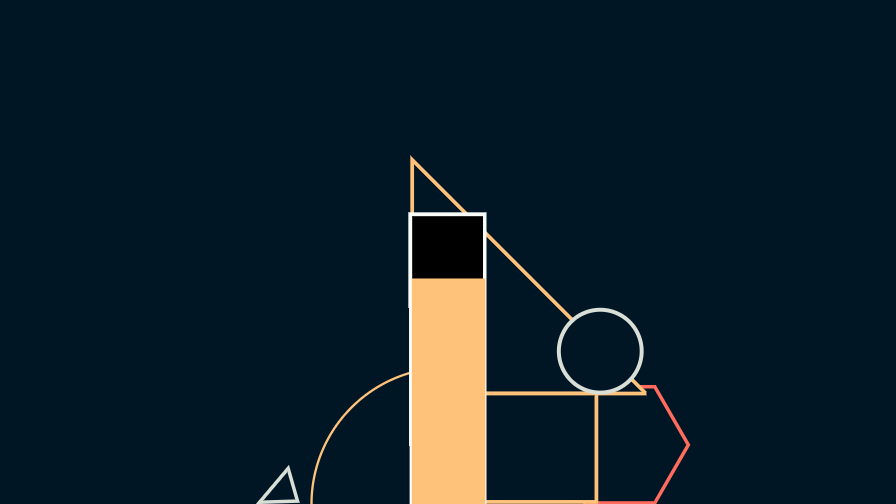
Write a Shadertoy shader that draws this background.

```glsl
// Flat geometric composition: outlined polygons and circles around a tall
// two-tone column on dark navy. Each shape is a signed distance, filled and
// stroked back to front, so that nearer shapes hide the ones behind.

const vec3 NAVY = vec3(0.0, 0.086, 0.143);
const vec3 APRICOT = vec3(1.0, 0.76, 0.48);
const vec3 CORAL = vec3(1.0, 0.42, 0.36);
const vec3 SILVER = vec3(0.85, 0.87, 0.84);
const vec3 WHITE = vec3(0.98, 0.99, 0.98);

// The canvas is 4.32 units high
const float HEIGHT = 4.32;

// Antialiased coverage of a signed distance
float cover(float d) {
    return clamp(0.5 - d * iResolution.y / HEIGHT, 0.0, 1.0);
}

// Signed distance to the line a-b, negative on its left
float edge(vec2 p, vec2 a, vec2 b) {
    vec2 t = normalize(b - a);
    return dot(p - a, vec2(t.y, -t.x));
}

// Counterclockwise triangle with mitred corners
float triangle(vec2 p, vec2 a, vec2 b, vec2 c) {
    return max(edge(p, a, b), max(edge(p, b, c), edge(p, c, a)));
}

// Axis-aligned box from its lower left to its upper right corner
float box(vec2 p, vec2 low, vec2 high) {
    vec2 q = max(low - p, p - high);
    return max(q.x, q.y);
}

// Flat-topped hexagon of a given apothem
float hexagon(vec2 p, float apothem) {
    p = abs(p);
    return max(p.y, dot(p, vec2(0.866, 0.5))) - apothem;
}

// Navy interior with a coloured outline
void outlined(inout vec3 color, float d, float halfWidth, vec3 stroke) {
    color = mix(color, NAVY, cover(d));
    color = mix(color, stroke, cover(abs(d) - halfWidth));
}

void mainImage(out vec4 fragColor, in vec2 fragCoord) {
    vec2 p = (fragCoord - 0.5 * iResolution.xy) * HEIGHT / iResolution.y
           + vec2(3.84, 2.16);
    vec3 color = NAVY;

    // Large arc and hexagon at the back
    outlined(color, length(p - vec2(3.84, 0.0)) - 1.17, 0.01, APRICOT);
    outlined(color, hexagon(p - vec2(5.325, 0.507), 0.498), 0.015, CORAL);

    // Right triangle with a clipped tip, then the square under it
    float sail = triangle(p, vec2(3.533, 0.947), vec2(5.536, 0.947), vec2(3.533, 2.95));
    outlined(color, max(sail, p.x - 5.525), 0.016, APRICOT);
    outlined(color, box(p, vec2(4.0, 0.018), vec2(5.112, 0.947)), 0.016, APRICOT);

    // Silver ring and small triangle
    outlined(color, length(p - vec2(5.145, 1.31)) - 0.355, 0.017, SILVER);
    float shard = triangle(p, vec2(2.225, 0.015), vec2(2.55, 0.025), vec2(2.47, 0.305));
    outlined(color, shard, 0.015, SILVER);

    // Column: white frame that narrows downward, black cap, apricot body
    float frameLeft = 3.5 + 0.006 * step(p.y, 1.68) + 0.005 * step(p.y, 0.5);
    color = mix(color, WHITE, cover(box(p, vec2(frameLeft, -1.0), vec2(4.17, 2.5))));
    color = mix(color, vec3(0.0), cover(box(p, vec2(3.533, 1.9), vec2(4.14, 2.467))));
    color = mix(color, APRICOT, cover(box(p, vec2(3.53, -1.0), vec2(4.16, 1.933))));

    fragColor = vec4(color, 1.0);
}
```
